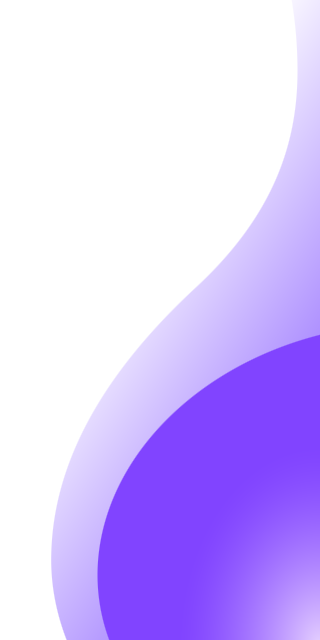
Give the GLSL for this background, as a WebGL 2 fragment shader.

```glsl
#version 300 es
precision highp float;
uniform vec2 u_resolution;
out vec4 outColor;

// Cubic through a and b, each holding (height, x, slope)
float hermite(vec3 a, vec3 b, float y) {
  float h = b.x - a.x;
  float t = (y - a.x) / h;
  float s = 1.0 - t;
  return a.y * s * s * (1.0 + 2.0 * t) + b.y * t * t * (3.0 - 2.0 * t)
       + h * t * s * (a.z * s - b.z * t);
}

// Left border of the pale ribbon at height y
float ribbonEdge(float y) {
  vec3 low = vec3(0.25, 0.160, 0.0);
  vec3 bend = vec3(1.1016, 0.612, 1.08);
  vec3 high = vec3(1.7786, 0.9297, 0.0);
  if (y < low.x) return low.y + 0.771 * (y - low.x) * (y - low.x);
  if (y > high.x) return high.y - 0.372 * (y - high.x) * (y - high.x);
  return y < bend.x ? hermite(low, bend, y) : hermite(bend, high, y);
}

// Tilted ellipse, positive inside
float ellipseField(vec2 p) {
  vec2 q = p - vec2(0.3047, 0.2031);
  return 1.1755 * q.x - 0.647 * q.x * q.x + 0.113 * q.x * q.y - q.y * q.y;
}

// Antialiased coverage of a field that is positive inside
float coverage(float field) {
  return clamp(0.5 + field / max(fwidth(field), 1e-6), 0.0, 1.0);
}

void main() {
  // Width spans 0..1, height spans 0..2
  vec2 p = gl_FragCoord.xy / u_resolution * vec2(1.0, 2.0);

  // Pale ribbon, deepening towards the lower right
  float tint = clamp(0.163 + 0.384 * p.x - 0.242 * p.y, 0.0, 1.0);
  vec3 lilac = 1.0 - tint * vec3(1.0, 1.37, 0.0);
  vec3 color = mix(vec3(1.0), lilac, coverage(p.x - ribbonEdge(p.y)));

  // Violet ellipse with a soft glow in the corner
  float reach = length((p - vec2(1.0, -0.018)) / vec2(0.443, 0.625));
  float glow = pow(max(1.0 - reach, 0.0), 1.5);
  vec3 violet = mix(vec3(0.506, 0.267, 1.0), vec3(0.9, 0.82, 1.0), glow);
  color = mix(color, violet, coverage(ellipseField(p)));

  outColor = vec4(color, 1.0);
}
```
